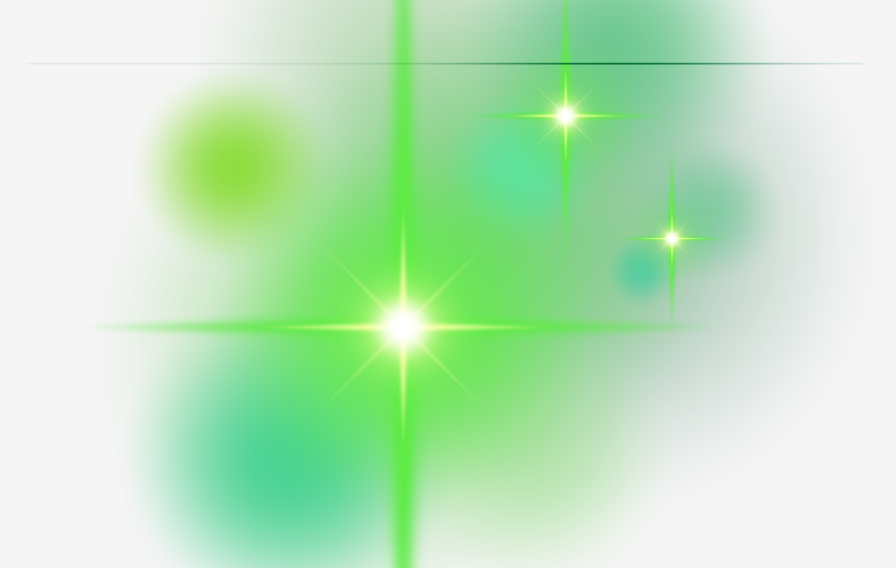
Write a Shadertoy shader that draws this background.

```glsl
// Soft green and teal discs on a pale ground, with three glinting stars and a
// hairline rule. Discs are layered with a smooth falloff; each star is a halo,
// a cross of wide beams, thin bright rays and a hot core.

#define GROUND      vec3(0.961, 0.961, 0.961)
#define BEAM_GREEN  vec3(0.37, 0.92, 0.27)
#define RAY_YELLOW  vec3(0.95, 1.00, 0.62)
#define RULE_GREEN  vec3(0.00, 0.42, 0.20)
#define HALO_RADIUS 0.36
#define BEAM_WIDTH  0.027
#define RAY_WIDTH   0.008
#define CORE_RADIUS 0.043
#define RULE_Y      0.888
#define RULE_HALF   0.0016

const int DISCS = 11;
const int STARS = 3;

// Centre x, centre y, radius, in canvas heights
const vec3 discShape[DISCS] = vec3[](
    vec3(1.05, 0.59, 0.54), vec3(0.66, 0.40, 0.53), vec3(0.72, 0.88, 0.42),
    vec3(0.86, 0.59, 0.45), vec3(1.08, 0.92, 0.30), vec3(1.245, 0.63, 0.14),
    vec3(1.13, 0.523, 0.07), vec3(0.915, 0.70, 0.15), vec3(0.411, 0.706, 0.19),
    vec3(0.505, 0.187, 0.31), vec3(0.95, 0.19, 0.25));

// Colour and opacity
const vec4 discColour[DISCS] = vec4[](
    vec4(0.62, 0.75, 0.68, 0.90), vec4(0.62, 0.86, 0.58, 0.90),
    vec4(0.66, 0.82, 0.64, 0.70), vec4(0.45, 0.83, 0.47, 0.85),
    vec4(0.37, 0.77, 0.52, 0.85), vec4(0.42, 0.78, 0.58, 0.70),
    vec4(0.25, 0.80, 0.62, 0.75), vec4(0.32, 0.90, 0.65, 0.75),
    vec4(0.52, 0.86, 0.18, 0.90), vec4(0.26, 0.82, 0.57, 0.95),
    vec4(0.58, 0.87, 0.52, 0.50));

// Centre x, centre y, scale; then horizontal and vertical beam reach
const vec3 starShape[STARS] = vec3[](
    vec3(0.710, 0.424, 1.0), vec3(0.996, 0.796, 0.42), vec3(1.183, 0.580, 0.27));
const vec2 starReach[STARS] = vec2[](
    vec2(0.56, 1.10), vec2(0.18, 0.27), vec2(0.10, 0.165));

// Smooth disc: 1 at the centre, 0 at the radius
float softDisc(vec2 offset, float radius) {
    float k = max(1.0 - dot(offset, offset) / (radius * radius), 0.0);
    return k * k;
}

// Tapering streak along the x axis of q
float streak(vec2 q, float reach, float width) {
    float fade = max(1.0 - abs(q.x) / reach, 0.0);
    float across = q.y / (width * (0.35 + 0.65 * fade));
    return fade * exp(-across * across);
}

vec3 addStar(vec3 colour, vec2 offset, float scale, vec2 reach) {
    vec2 q = offset / scale;
    float d = length(q);

    // Green halo and wide beams
    colour = mix(colour, BEAM_GREEN, 0.95 * scale * softDisc(q, HALO_RADIUS));
    float beams = max(streak(offset, reach.x, BEAM_WIDTH * scale * 0.7),
                      streak(offset.yx, reach.y, BEAM_WIDTH * scale));
    colour = mix(colour, BEAM_GREEN, min(1.3 * beams, 1.0));

    // Upright and diagonal bright rays
    vec2 diagonal = vec2(q.x + q.y, q.y - q.x) * 0.7071;
    float rays = max(streak(q, 0.25, RAY_WIDTH), streak(q.yx, 0.21, RAY_WIDTH));
    float thin = max(streak(diagonal, 0.21, RAY_WIDTH * 0.6),
                     streak(diagonal.yx, 0.21, RAY_WIDTH * 0.6));
    colour = mix(colour, RAY_YELLOW, min(1.2 * rays + 0.45 * thin, 1.0));

    // Yellow glow and white core
    float glow = d / (CORE_RADIUS * 1.7);
    float core = d / CORE_RADIUS;
    colour = mix(colour, RAY_YELLOW, 0.85 * exp(-glow * glow));
    return mix(colour, vec3(1.0), exp(-core * core * core));
}

void mainImage(out vec4 fragColor, in vec2 fragCoord) {
    vec2 p = fragCoord / iResolution.y;
    float pixel = 1.0 / iResolution.y;
    vec3 colour = GROUND;

    for (int i = 0; i < DISCS; i++) {
        float cover = softDisc(p - discShape[i].xy, discShape[i].z);
        colour = mix(colour, discColour[i].rgb, discColour[i].a * cover);
    }

    for (int i = 0; i < STARS; i++)
        colour = addStar(colour, p - starShape[i].xy, starShape[i].z, starReach[i]);

    // Hairline rule, darkest right of centre
    float along = (p.x - 1.08) / 0.24;
    float ends = smoothstep(0.04, 0.06, p.x) * (1.0 - smoothstep(1.51, 1.53, p.x));
    float ink = ends * (0.08 + 0.87 * exp(-along * along));
    float rule = 1.0 - smoothstep(-0.5 * pixel, 0.5 * pixel, abs(p.y - RULE_Y) - RULE_HALF);
    colour = mix(colour, RULE_GREEN, ink * rule);

    fragColor = vec4(colour, 1.0);
}
```
